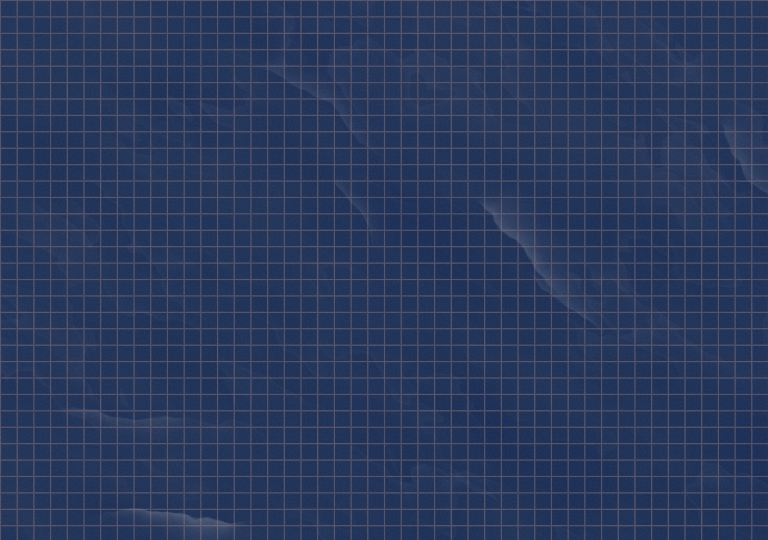
Write a WebGL 1 fragment shader that draws this texture.

```glsl
precision highp float;
// Navy drafting paper: a fine pinkish grid over softly crumpled, grainy paper.
uniform vec2 u_resolution;

const vec2 CELLS = vec2(46.0, 32.9);       // repeats across and down
const float LINE_WIDTH = 0.052;            // in cells
const float LINE_OFFSET = 0.03;            // first line from the top left, in cells
const float LINE_SOFTNESS = 1.25;          // filter width in pixels
const float LINE_FADE = 0.15;              // uneven ink strength
const vec3 LINE_COLOR = vec3(0.45, 0.395, 0.45);
const vec3 PAPER_DARK = vec3(0.122, 0.192, 0.345);
const vec3 PAPER_LIGHT = vec3(0.200, 0.258, 0.388);
const vec3 HIGHLIGHT = vec3(0.42, 0.46, 0.54);
const vec2 GRAIN_DIR = vec2(0.8, -0.6);    // main direction of the wrinkles
const float GRAIN_SCALE = 260.0;           // paper fibre cells per canvas height
const float GRAIN_AMOUNT = 0.022;

vec2 hashGradient(vec2 cell) {
  vec3 h = fract(cell.xyx * vec3(0.1031, 0.1030, 0.0973));
  h += dot(h, h.yzx + 33.33);
  float angle = 6.2832 * fract((h.x + h.y) * h.z);
  return vec2(cos(angle), sin(angle));
}

// Gradient noise, roughly -0.7 to 0.7
float noise(vec2 p) {
  vec2 i = floor(p);
  vec2 f = p - i;
  vec2 w = f * f * f * (f * (f * 6.0 - 15.0) + 10.0);
  vec2 e = vec2(1.0, 0.0);
  float low = mix(dot(hashGradient(i), f), dot(hashGradient(i + e), f - e), w.x);
  float high = mix(dot(hashGradient(i + e.yx), f - e.yx),
                   dot(hashGradient(i + e.xx), f - e.xx), w.x);
  return mix(low, high, w.y);
}

float fbm(vec2 p) {
  float sum = 0.0;
  float amplitude = 1.0;
  for (int k = 0; k < 4; k++) {
    sum += amplitude * noise(p);
    p = mat2(1.6, 1.2, -1.2, 1.6) * p + 7.3;
    amplitude *= 0.5;
  }
  return sum;
}

// Light on one side of a sharp edge, shade on the other
float creaseLight(float d, float edge) {
  float side = smoothstep(-edge, edge, d);
  return side * exp(-2.0 * abs(d)) - 0.3 * (1.0 - side) * exp(-1.5 * abs(d));
}

// A tapered fold from a to b, lit on its left
float fold(vec2 p, vec2 a, vec2 b, float width) {
  vec2 span = b - a;
  float t = dot(p - a, span) / dot(span, span);
  float d = dot(p - a, vec2(-span.y, span.x)) / length(span);
  float taper = smoothstep(0.0, 0.15, t) * (1.0 - smoothstep(0.6, 1.0, t));
  return taper * creaseLight(d / width, 0.08);
}

// Broad tones: slightly lighter towards the top and the lower left corner
float paperTone(vec2 p, vec2 q) {
  float top = smoothstep(0.45, 1.0, p.y);
  float corner = 1.0 - smoothstep(0.1, 0.6, length(p - vec2(0.15, 0.05)));
  return 0.16 + 0.14 * top + 0.12 * corner + 0.30 * fbm(q * vec2(2.4, 6.0) + 3.0);
}

// Small creases along the zero lines of noise, in scattered patches
float smallCreases(vec2 p, vec2 q) {
  float sum = 0.0;
  for (int k = 0; k < 4; k++) {
    float shift = 11.7 * float(k);
    float ridge = fbm(q * vec2(2.6, 6.0) + shift);
    float patches = smoothstep(0.0, 0.40, noise(p * 3.6 + shift + 5.0));
    sum += patches * creaseLight(ridge * 6.0, 0.12);
  }
  return sum;
}

// The few large folds
float largeFolds(vec2 p) {
  float light = 0.50 * fold(p, vec2(0.87, 0.63), vec2(1.06, 0.44), 0.040);
  light += 0.32 * fold(p, vec2(0.98, 0.49), vec2(1.15, 0.38), 0.035);
  light += 0.24 * fold(p, vec2(0.48, 0.90), vec2(0.75, 0.69), 0.040);
  light += 0.28 * fold(p, vec2(0.60, 0.68), vec2(0.69, 0.54), 0.025);
  light += 0.62 * fold(p, vec2(0.47, 0.05), vec2(0.16, 0.04), 0.035);
  light += 0.30 * fold(p, vec2(0.36, 0.23), vec2(0.09, 0.27), 0.040);
  return light + 0.32 * fold(p, vec2(1.32, 0.78), vec2(1.46, 0.58), 0.035);
}

// Softly filtered coverage of the grid lines
float gridCoverage(vec2 uv) {
  vec2 g = vec2(uv.x, 1.0 - uv.y) * CELLS - LINE_OFFSET;
  vec2 blur = LINE_SOFTNESS * CELLS / u_resolution;
  vec2 d = abs(fract(g + 0.5) - 0.5);
  vec2 cover = clamp((0.5 * (LINE_WIDTH + blur) - d) / blur, 0.0, 1.0);
  cover = min(cover, LINE_WIDTH / blur);
  return max(cover.x, cover.y);
}

void main() {
  vec2 uv = gl_FragCoord.xy / u_resolution;
  vec2 p = gl_FragCoord.xy / u_resolution.y;
  vec2 warped = p + 0.035 * vec2(fbm(p * 6.0), fbm(p * 6.0 + 19.0));
  vec2 q = vec2(dot(warped, GRAIN_DIR), dot(warped, vec2(-GRAIN_DIR.y, GRAIN_DIR.x)));

  // Paper
  float light = 0.11 * smallCreases(p, q) + largeFolds(warped);
  float tone = paperTone(p, q) + 0.9 * min(light, 0.0);
  vec3 color = mix(PAPER_DARK, PAPER_LIGHT, clamp(tone, -0.1, 1.0));
  color = mix(color, HIGHLIGHT, clamp(light, 0.0, 0.8));

  // Printed grid and fibre grain
  float ink = 1.0 - LINE_FADE * (0.5 + noise(p * 9.0 + 40.0));
  color = mix(color, LINE_COLOR + 0.12 * max(light, 0.0), gridCoverage(uv) * ink);
  color += GRAIN_AMOUNT * noise(p * GRAIN_SCALE);
  gl_FragColor = vec4(color, 1.0);
}
```
